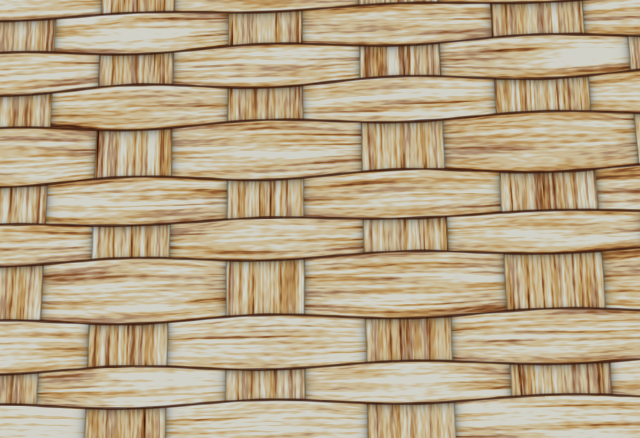
This texture is drawn by a Shadertoy shader. Its source:

```glsl
// Plain-weave cane mat: upright strips crossed by wider, bulging bands.
// Strip and band edges come from a gently spread and tilted grid; stretched
// gradient noise gives the fibres, and edge distances give seams and shadows.

// Lengths are in canvas heights, with y measured downward from the top.
const int   ROWS = 11;
const float ROW_EDGE[12] = float[12](-0.06, 0.023, 0.107, 0.192, 0.281, 0.403,
                                     0.502, 0.588, 0.726, 0.837, 0.920, 1.036);
const float CENTER_X = 0.606;       // centre of strip 0
const float STRIP_STEP = 0.312;     // spacing of strips
const float STRIP_GROWTH = 0.0067;  // spacing gained toward the right
const float STRIP_HALF = 0.0885;    // half width of strip 0
const float SPREAD = 0.10;          // widening from top to bottom
const float BULGE = 0.0065;         // bow of the band edges
const float SEAM = 0.0032;          // half width of the dark seams
const float PI = 3.14159265;

const vec3 SEAM_COLOR = vec3(0.24, 0.11, 0.06);
const vec3 BROWN = vec3(0.56, 0.36, 0.20);
const vec3 TAN   = vec3(0.73, 0.58, 0.36);
const vec3 UMBER = vec3(0.67, 0.55, 0.44);
const vec3 CREAM = vec3(0.79, 0.72, 0.57);
const vec3 PALE  = vec3(0.82, 0.82, 0.78);

float hash(vec2 p) {
    vec3 q = fract(vec3(p.xyx) * 0.1031);
    q += dot(q, q.yzx + 33.33);
    return fract((q.x + q.y) * q.z);
}

float cornerSlope(vec2 cell, vec2 offset) {
    float a = 2.0 * PI * hash(cell);
    return dot(vec2(cos(a), sin(a)), offset);
}

// Gradient noise, roughly -0.7 to 0.7
float noise(vec2 p) {
    vec2 i = floor(p), f = p - i;
    vec2 w = f * f * f * (f * (f * 6.0 - 15.0) + 10.0);
    vec2 e = vec2(1.0, 0.0);
    return mix(mix(cornerSlope(i, f), cornerSlope(i + e, f - e), w.x),
               mix(cornerSlope(i + e.yx, f - e.yx), cornerSlope(i + 1.0, f - 1.0), w.x), w.y);
}

// Fibre tone; along follows the grain, across cuts it
float fibres(float along, float across) {
    float wander = across + 0.003 * noise(vec2(along * 5.0, across * 14.0));
    float tone = 0.36 * noise(vec2(along * 2.5, wander * 48.0))
               + 0.50 * noise(vec2(along * 4.0, wander * 125.0))
               + 0.24 * noise(vec2(along * 32.0, wander * 190.0));
    float crack = noise(vec2(along * 3.0 + 40.0, wander * 95.0));
    return tone - 0.28 * smoothstep(0.22, 0.5, crack);
}

vec3 caneColor(float tone, float hue) {
    vec3 mid = mix(TAN, UMBER, smoothstep(-0.15, 0.25, hue));
    vec3 c = mix(SEAM_COLOR, BROWN, smoothstep(-0.1, 0.22, tone));
    c = mix(c, mid, smoothstep(0.2, 0.42, tone));
    c = mix(c, CREAM, smoothstep(0.42, 0.62, tone));
    return mix(c, PALE, smoothstep(0.62, 0.86, tone));
}

// Lower edge of row i-1 and upper edge of row i, bowed over the strips
float rowEdge(int i, float strip) {
    float bow = BULGE * (0.6 + 0.7 * hash(vec2(float(i), 4.0)));
    return ROW_EDGE[i] + bow * cos(PI * (strip + float(i - 1)));
}

void mainImage(out vec4 fragColor, in vec2 fragCoord) {
    float px = 1.0 / iResolution.y;
    vec2 p = vec2(fragCoord.x, iResolution.y - fragCoord.y) * px;

    // Spread the strips downward and tilt the bands
    float x = (p.x - CENTER_X) / (1.0 + SPREAD * (p.y - 0.5));
    float y = p.y + (0.036 - 0.02 * p.y) * (p.x - CENTER_X);

    // Nearest strip and signed distance to its sides
    float root = sqrt(STRIP_STEP * STRIP_STEP + 4.0 * STRIP_GROWTH * x);
    float strip = (root - STRIP_STEP) / (2.0 * STRIP_GROWTH);
    float k = round(strip);
    float stripX = x - k * (STRIP_STEP + STRIP_GROWTH * k);
    float side = abs(stripX) - STRIP_HALF - 0.0038 * k * (k + 1.0)
               + 0.002 * noise(vec2(k * 9.0, p.y * 12.0));

    // Row holding this point
    int row = 0;
    for (int i = 1; i < ROWS; i++)
        if (y > rowEdge(i, strip)) row = i;
    float r = float(row);
    float top = rowEdge(row, strip), bottom = rowEdge(row + 1, strip);
    float fromTop = y - top, toBottom = bottom - y;
    float rowHeight = ROW_EDGE[row + 1] - ROW_EDGE[row];
    float t = fromTop / (bottom - top);
    float parity = mod(r, 2.0);
    float stripInFront = mod(r + k, 2.0);

    // Horizontal band: paler low down, tanner when thick, lit along its crown
    float span = 2.0 * round((strip - parity) * 0.5) + parity;
    float across = t * rowHeight + r * 1.37 + span * 0.61;
    float crown = 0.5 + 0.5 * cos(PI * (strip - span));
    float bandTone = 0.60 + fibres(p.x, across) + 0.13 * smoothstep(0.55, 0.9, y)
                   - 1.3 * (rowHeight - 0.095) + 0.1 * (hash(vec2(r, span + 8.0)) - 0.5)
                   + 0.09 * crown * sin(PI * t) - 0.10 * smoothstep(0.75, 1.0, t);
    vec3 band = caneColor(bandTone, noise(vec2(p.x * 3.0, across * 30.0)));
    band *= 1.0 - 0.35 * stripInFront * exp(-max(side, 0.0) / 0.008);

    // Upright strip: fine grain, shaded by the bands above and below
    float stripTone = 0.55 + fibres(p.y + k * 3.7, stripX + k * 1.9)
                    + 0.14 * noise(vec2(stripX * 150.0 + k * 31.0, p.y * 3.0));
    vec3 upright = caneColor(stripTone, noise(vec2(stripX * 45.0, p.y * 4.0 + k * 5.0)));
    upright *= 1.0 - 0.50 * exp(-fromTop / 0.009) - 0.28 * exp(-toBottom / 0.005);
    upright *= 1.0 - 0.35 * smoothstep(-0.005, 0.0, side);

    // Weave the two, then draw the seams between rows
    vec3 color = mix(band, upright, stripInFront * smoothstep(px, -px, side));
    float seamWidth = SEAM * (0.85 + 0.6 * noise(vec2(p.x * 14.0, floor(y * 12.0))));
    float seam = 1.0 - smoothstep(seamWidth - px, seamWidth + px, min(fromTop, toBottom));
    fragColor = vec4(mix(color, SEAM_COLOR, 0.85 * seam), 1.0);
}
```
